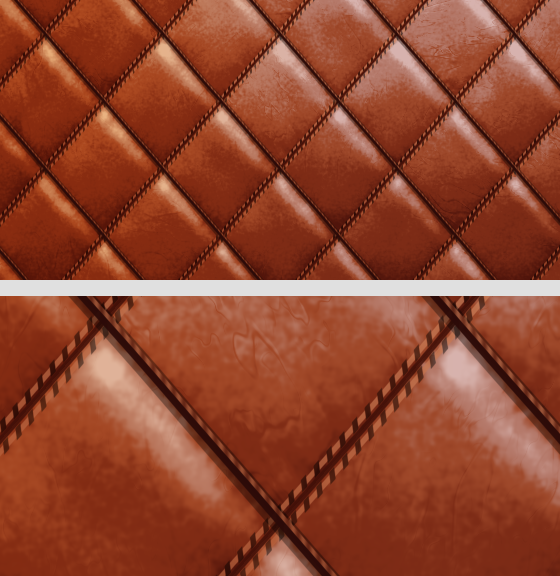
Top: the whole. Bottom: its middle third, enlarged.
A Shadertoy shader for this texture:

```glsl
vec2 hash2(vec2 p) {
    p = vec2(dot(p, vec2(127.1, 311.7)), dot(p, vec2(269.5, 183.3)));
    return fract(sin(p) * 43758.5453);
}

// Gradient noise, roughly -0.7 to 0.7
float noise(vec2 p) {
    vec2 i = floor(p), f = fract(p);
    vec2 u = f * f * f * (f * (f * 6.0 - 15.0) + 10.0);
    vec2 o = vec2(0.0, 1.0);
    float a = dot(hash2(i) * 2.0 - 1.0, f);
    float b = dot(hash2(i + o.yx) * 2.0 - 1.0, f - o.yx);
    float c = dot(hash2(i + o) * 2.0 - 1.0, f - o);
    float d = dot(hash2(i + 1.0) * 2.0 - 1.0, f - 1.0);
    return mix(mix(a, b, u.x), mix(c, d, u.x), u.y);
}

float fbm(vec2 p) {
    float sum = 0.0, amp = 0.6;
    for (int i = 0; i < 4; i++) {
        sum += amp * noise(p);
        p = mat2(1.6, 1.2, -1.2, 1.6) * p + 7.3;
        amp *= 0.5;
    }
    return sum;
}

// Soft-edged line of the given half width
float band(float d, float halfWidth) {
    float aa = 0.8 / iResolution.y;
    return 1.0 - smoothstep(halfWidth - aa, halfWidth + aa, abs(d));
}

// Thin creases along the zero contours of warped noise, shaded as small ridges
float creases(vec2 p, vec2 id) {
    float angle = 6.28 * hash2(id + 3.0).x;
    vec2 q = mat2(cos(angle), sin(angle), -sin(angle), cos(angle)) * p;
    float sum = 0.0, freq = 1.0;
    for (int i = 0; i < 3; i++) {
        vec2 r = q * freq * vec2(6.0, 13.0) + id * 5.7;
        float n = noise(r + 0.7 * noise(r * 1.7));
        float mask = smoothstep(-0.05, 0.25, noise(q * freq * 5.0 + id * 3.1 + 9.0));
        float dark = 1.0 - smoothstep(0.0, 0.045, abs(n));
        float lit = 1.0 - smoothstep(0.0, 0.06, abs(n - 0.08));
        sum += mask * (0.6 * lit - dark) / sqrt(freq);
        freq *= 1.9;
    }
    return sum;
}

vec3 leather(float t) {
    vec3 c = mix(vec3(0.32, 0.08, 0.04), vec3(0.50, 0.17, 0.08), smoothstep(0.06, 0.34, t));
    c = mix(c, vec3(0.63, 0.28, 0.15), smoothstep(0.34, 0.52, t));
    c = mix(c, vec3(0.72, 0.47, 0.38), smoothstep(0.50, 0.68, t));
    return mix(c, vec3(0.86, 0.70, 0.63), smoothstep(0.66, 0.95, t));
}

void mainImage(out vec4 fragColor, in vec2 fragCoord) {
    vec2 uv = fragCoord / iResolution.y;

    // Diamond lattice: x counts falling seams, y counts rising seams
    vec2 p = uv + 0.004 * vec2(noise(uv * 5.0), noise(uv * 5.0 + 20.0));
    p = (p - vec2(1.0, 0.878)) / vec2(0.419, 0.481);
    vec2 lattice = vec2(p.x + p.y, p.x - p.y);
    vec2 id = floor(lattice), cell = fract(lattice);
    vec2 seam = (fract(lattice + 0.5) - 0.5) / 3.165;
    vec2 rnd = hash2(id);

    // Broad sheen toward the upper right, and padded shading per diamond
    vec2 s = (uv - vec2(1.36, 0.92)) * vec2(1.05, 1.65);
    float sheen = exp(-dot(s, s));
    vec2 e = cell * 2.0 - 1.0;
    float t = 0.30 + 0.31 * sheen + 0.10 * (rnd.x - 0.5) + 0.07 * (uv.y - 0.4);
    t += 0.09 * e.x * abs(e.x) - 0.13 * e.y * abs(e.y) - 0.04 * e.y;
    t += 0.20 * fbm(uv * 6.0 + id * 2.0);

    // Glossy highlight below each falling seam, strongest at the top corner
    float gloss = exp(-pow((cell.x - 0.89) / 0.085, 2.0));
    gloss *= (1.0 - 0.65 * cell.y) * smoothstep(0.0, 0.12, cell.y);
    t += gloss * (0.36 + 0.35 * noise(uv * 14.0));

    // Creases, puckers along the seams and fine grain
    float edge = min(abs(seam.x), abs(seam.y));
    t += creases(uv, id) * (0.035 + 0.055 * rnd.y) * (0.6 + 0.6 * sheen);
    t += 0.22 * noise(lattice * vec2(4.0, 22.0)) * exp(-abs(seam.x) * 40.0);
    t += 0.22 * noise(lattice * vec2(22.0, 4.0)) * exp(-abs(seam.y) * 40.0);
    t += 0.08 * noise(uv * 75.0) + 0.05 * noise(uv * 130.0);
    t -= 0.20 * exp(-edge * 75.0);
    vec3 color = leather(t);

    // Warmer tan on the left
    float warm = 1.0 - smoothstep(0.2, 1.3, uv.x);
    color *= mix(vec3(0.98, 1.0, 1.08), vec3(1.07, 1.0, 0.78), warm);

    // Rising seams: groove between two rows of slanted stitches
    float stitchPhase = abs(fract(lattice.x * 14.0 + seam.y * 32.0) - 0.5);
    float row = abs(seam.y) - 0.0095;
    float dash = 1.0 - smoothstep(0.24, 0.36, stitchPhase);
    color *= 1.0 - 0.45 * band(row, 0.0055) * (1.0 - dash);
    vec3 thread = mix(vec3(0.66, 0.30, 0.16), vec3(0.82, 0.53, 0.38), sheen);
    color = mix(color, thread, 0.75 * dash * band(row, 0.0032));
    color = mix(color, vec3(0.25, 0.06, 0.03), 0.85 * band(seam.y, 0.0035));

    // Falling seams: deep groove with a twisted cord on its upper side
    float twist = 0.5 + 0.5 * sin(6.28 * (lattice.y * 17.0 + seam.x * 50.0));
    vec3 cord = mix(vec3(0.34, 0.10, 0.05), thread, 0.2 + 0.6 * twist);
    color *= 1.0 - 0.35 * band(seam.x, 0.012);
    color = mix(color, cord, 0.8 * band(seam.x - 0.0065, 0.003));
    color = mix(color, vec3(0.17, 0.04, 0.03), 0.95 * band(seam.x, 0.0042));

    fragColor = vec4(clamp(color, 0.0, 1.0), 1.0);
}
```
